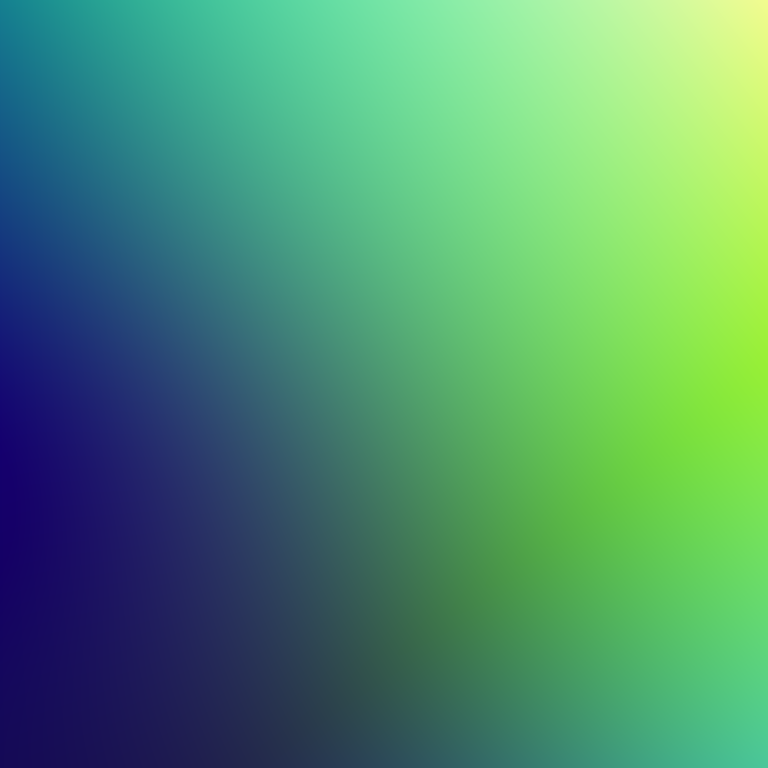
Write a Shadertoy shader that draws this background.

```glsl
// A soft diagonal gradient: indigo at the left, teal and lime across the middle,
// pale yellow at the top right. Each colour channel is its own smooth field:
// red is a fan, green a curved S-ramp, and blue a softly folded valley.

// S-shaped rise from 0 to 1 centred on zero.
float sigmoid(float t, float width) {
    return 1.0 / (1.0 + exp(-t / width));
}

// Bell curve of height 1.
float bell(float t, float width) {
    float k = t / width;
    return exp(-k * k);
}

// Valley at d = 0 whose two sides climb at separate slopes; the floor is rounded.
float valley(float d, float slopeBelow, float slopeAbove, float rounding) {
    float softAbs = sqrt(d * d + rounding * rounding) - 0.5 * rounding;
    return 0.5 * ((slopeAbove - slopeBelow) * d + (slopeAbove + slopeBelow) * softAbs);
}

// Red opens out from the dark left side towards the top right corner.
float redFan(vec2 p, float floorLevel) {
    float rightEdge = 0.29 + 0.50 * p.y + 0.16 * p.y * p.y;
    return mix(floorLevel, rightEdge, pow(p.x, 1.2));
}

// Green climbs along the diagonal, with a dark pocket at the left.
float greenRamp(vec2 p, float centre, float width) {
    float bend = 0.09 * pow(1.0 - p.y, 3.0);
    float climb = sigmoid(p.x + 0.8 * p.y + bend - centre, width);
    float fade = (1.0 - p.x) * (1.0 - p.x);
    return climb - 0.125 * fade * bell(p.y - 0.42, 0.25);
}

// Blue sinks into a slanted crease and grows steeper towards the right.
float blueFold(vec2 p, float creaseStart, float creaseSlope) {
    float d = p.y - creaseSlope * (p.x - creaseStart);
    float creaseLevel = 0.28 + 0.05 * p.x - 0.13 * p.x * p.x * p.x;
    float slopeBelow = 0.2 + 0.6 * p.x;
    float slopeAbove = 0.23 + 0.55 * pow(p.x, 1.5);
    return creaseLevel + valley(d, slopeBelow, slopeAbove, 0.035);
}

void mainImage(out vec4 fragColor, in vec2 fragCoord) {
    vec2 p = fragCoord / iResolution.xy;

    vec3 color = vec3(redFan(p, 0.08),
                      greenRamp(p, 0.8, 0.23),
                      blueFold(p, 0.33, 0.78));

    fragColor = vec4(clamp(color, 0.0, 1.0), 1.0);
}
```
